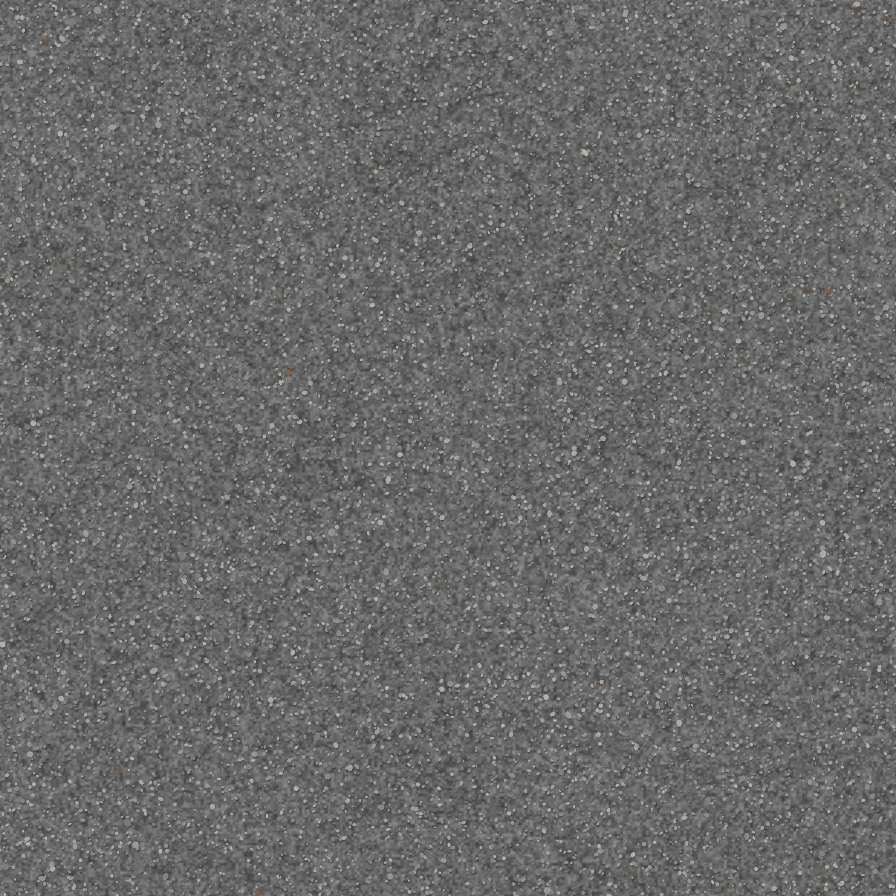
This texture is drawn by a Shadertoy shader. Its source:

```glsl
// Fine grey asphalt: a gritty binder packed with small angular stone chips.

const vec3 BINDER = vec3(0.404, 0.401, 0.399);
const vec3 CHIP_DARK = vec3(0.385, 0.383, 0.381);
const vec3 CHIP_LIGHT = vec3(0.690, 0.692, 0.688);
const vec3 RUST_DARK = vec3(0.36, 0.29, 0.23);
const vec3 RUST_LIGHT = vec3(0.53, 0.40, 0.29);

// Sine-free hash: three random values per cell and seed
vec3 hash3(vec2 cell, float seed) {
    vec3 p = fract(vec3(cell.xyx + seed * 17.3) * vec3(0.1031, 0.1030, 0.0973));
    p += dot(p, p.yxz + 33.33);
    return fract((p.xxy + p.yzz) * p.zyx);
}

float valueNoise(vec2 p, float seed) {
    vec2 cell = floor(p);
    vec2 f = fract(p);
    f = f * f * (3.0 - 2.0 * f);
    float a = hash3(cell, seed).x;
    float b = hash3(cell + vec2(1.0, 0.0), seed).x;
    float c = hash3(cell + vec2(0.0, 1.0), seed).x;
    float d = hash3(cell + vec2(1.0, 1.0), seed).x;
    return mix(mix(a, b, f.x), mix(c, d, f.x), f.y);
}

// Distance to a skewed, angular chip of the given radius
float chipDistance(vec2 p, float angle, float radius, float stretch) {
    float c = cos(angle), s = sin(angle);
    vec2 q = abs(mat2(c, -s, s, c) * p) * vec2(1.0, stretch);
    return max(q.x, q.x * 0.5 + q.y * 0.87) - radius;
}

// Lays one layer of chips, each with a short shadow, over the ground
vec3 scatterChips(vec3 ground, vec2 uv, float freq, float seed, float share,
                  vec2 radii, vec3 darkTone, vec3 lightTone) {
    vec2 p = uv * freq;
    vec2 home = floor(p);
    float edge = 0.6 * freq / iResolution.y;
    vec2 shadowShift = vec2(0.0006, -0.0014) * freq;
    float shadow = 0.0;
    float cover = 0.0;
    vec3 chipColor = darkTone;

    for (int y = -1; y <= 1; y++) {
        for (int x = -1; x <= 1; x++) {
            vec2 cell = home + vec2(float(x), float(y));
            vec3 place = hash3(cell, seed);
            if (place.z > share) continue;

            vec3 kind = hash3(cell, seed + 5.0);
            vec2 offset = p - cell - place.xy;
            float angle = kind.x * 6.2832;
            float radius = mix(radii.x, radii.y, kind.y);
            float stretch = 1.0 + 0.7 * fract(kind.x * 7.0 + kind.y * 3.0);
            float bodyDist = chipDistance(offset, angle, radius, stretch);
            float shadowDist = chipDistance(offset - shadowShift, angle, radius, stretch);
            float mask = 1.0 - smoothstep(-edge, edge, bodyDist);

            shadow = max(shadow, 1.0 - smoothstep(-edge, edge, shadowDist));
            chipColor = mix(chipColor, mix(darkTone, lightTone, kind.z * kind.z), mask);
            cover = max(cover, mask);
        }
    }
    return mix(ground * (1.0 - 0.13 * shadow), chipColor, cover);
}

void mainImage(out vec4 fragColor, in vec2 fragCoord) {
    vec2 uv = fragCoord / iResolution.y;

    // Broad patches where the chips lie more or less exposed
    float patches = 0.6 * valueNoise(uv * 6.0, 1.0) + 0.4 * valueNoise(uv * 17.0, 2.0);

    // Gritty binder
    float grit = 0.20 * (valueNoise(uv * 310.0, 3.0) - 0.5)
               + 0.11 * (valueNoise(uv * 150.0, 4.0) - 0.5);
    vec3 color = BINDER + grit + 0.03 * (patches - 0.5);

    // Chips from fine to coarse
    color = scatterChips(color, uv, 200.0, 11.0, mix(0.48, 0.68, patches),
                         vec2(0.25, 0.52), CHIP_DARK, CHIP_LIGHT);
    color = scatterChips(color, uv, 115.0, 23.0, mix(0.08, 0.34, patches),
                         vec2(0.20, 0.40), CHIP_DARK, CHIP_LIGHT);
    color = scatterChips(color, uv, 48.0, 37.0, mix(0.0, 0.09, patches),
                         vec2(0.12, 0.22), CHIP_DARK * 1.1, CHIP_LIGHT);

    // Rare rusty stones
    color = scatterChips(color, uv, 45.0, 53.0, 0.014,
                         vec2(0.09, 0.16), RUST_DARK, RUST_LIGHT);

    // Fine surface grain across binder and chips
    color += 0.05 * (valueNoise(uv * 420.0, 71.0) - 0.5);

    fragColor = vec4(clamp(color, 0.0, 1.0), 1.0);
}
```
